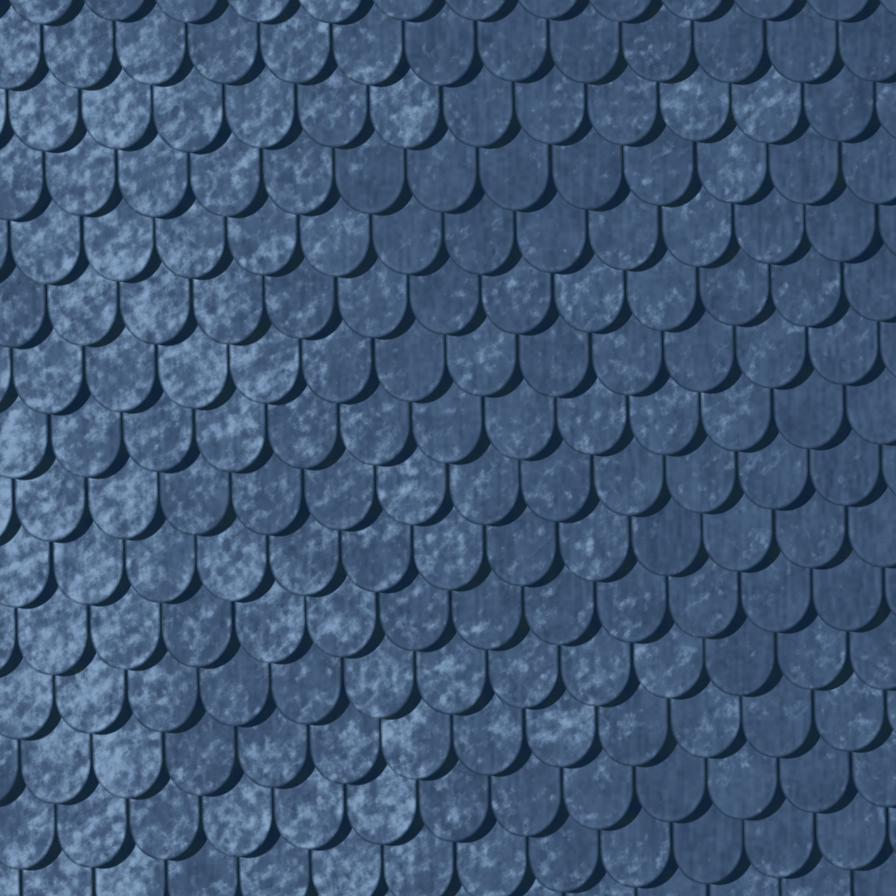
Give the GLSL for this pattern, as a WebGL 2 fragment shader.

```glsl
#version 300 es
precision highp float;
// Overlapping blue slate scales in staggered rows that fan slightly to the left.
// Rows are composited from the lowest layer up, each casting an offset shadow;
// streaks and pale frosting come from value noise and fade toward the right.
uniform vec2 u_resolution;
out vec4 outColor;

float hash(vec2 p) {
  vec3 q = fract(p.xyx * 0.1031);
  q += dot(q, q.yzx + 33.33);
  return fract((q.x + q.y) * q.z);
}

float noise(vec2 p) {
  vec2 i = floor(p), f = fract(p);
  f = f * f * (3.0 - 2.0 * f);
  return mix(mix(hash(i), hash(i + vec2(1, 0)), f.x),
             mix(hash(i + vec2(0, 1)), hash(i + vec2(1, 1)), f.x), f.y);
}

float fbm(vec2 p) {
  float sum = 0.0, amp = 0.53;
  for (int i = 0; i < 4; i++) {
    sum += amp * noise(p);
    p = mat2(1.6, 1.2, -1.2, 1.6) * p + 7.3;
    amp *= 0.5;
  }
  return sum;
}

// Column and row number of the scale of this row nearest to p
vec2 scaleId(vec2 p, float row) {
  float stagger = 0.5 - 0.5 * mod(row, 2.0);
  return vec2(floor(p.x - stagger + 0.5), row);
}

// Signed distance to a scale: short straight sides, long rounded lower end
float scaleDistance(vec2 p, float row) {
  vec2 id = scaleId(p, row);
  float stagger = 0.5 - 0.5 * mod(row, 2.0);
  float x = p.x - stagger - id.x + 0.02 * (hash(id + 31.0) - 0.5);
  float y = (p.y - row) * 0.9 + 0.07 * (hash(id + 57.0) - 0.5);
  return length(vec2(x, 0.84 * max(y - 0.33, 0.0))) - 0.485;
}

// Slate surface: fine vertical grain, blotches and frosted patches
vec3 slate(vec2 uv, vec2 id) {
  float tone = hash(id + 83.0);
  vec2 offset = 19.0 * vec2(tone, hash(id + 11.0));
  float grain = noise(uv * vec2(230, 45) + offset);
  float grit = noise(uv * 190.0 + offset);
  float blotch = fbm(uv * 48.0 + offset);
  vec3 color = mix(vec3(0.155, 0.23, 0.335), vec3(0.325, 0.425, 0.555),
                   0.36 * blotch + 0.27 * grain + 0.22 * grit + 0.15 * tone);

  // Frost is dense at the left and drawn out along a rising diagonal
  float left = 1.0 - smoothstep(0.0, 0.95, uv.x + 0.12 * (uv.y - 0.5));
  vec2 diagonal = mat2(0.8, -0.6, 0.6, 0.8) * uv;
  float streak = fbm(diagonal * vec2(42, 95) + offset);
  float speck = fbm(uv * vec2(140, 115) + offset.yx);
  float cover = left * 0.2 + 0.09 * (tone - 0.5)
              + 0.22 * (noise(uv * 9.0 + 4.0) - 0.5);
  float frost = smoothstep(0.53, 1.0, 0.45 * streak + 0.55 * speck + cover);
  color = mix(color, vec3(0.54, 0.66, 0.79), 0.85 * frost);
  return color + 0.015 * left;
}

void main() {
  vec2 uv = gl_FragCoord.xy / u_resolution;
  float down = 1.0 - uv.y;

  // Grid of scales: about 12 across, with row spacing narrowing to the right
  vec2 p = vec2((uv.x - 0.13 - 0.018 * (down - 0.17)) / 0.0807,
                (down - 0.169 + 0.014 * (uv.x - 0.13)) / (0.0729 - 0.0052 * uv.x));
  float soft = 1.0 / (0.0807 * min(u_resolution.x, u_resolution.y));
  vec3 shadowColor = mix(vec3(0.05, 0.12, 0.21), vec3(0.08, 0.15, 0.19),
                         noise(uv * 60.0));
  vec3 color = shadowColor;

  // Lower rows first; every row above shades and then covers them
  for (int i = 2; i >= -1; i--) {
    float row = floor(p.y) + float(i);
    float shadowDistance = scaleDistance(p - vec2(0.175, 0.03), row);
    float shade = 1.0 - smoothstep(-soft, soft, shadowDistance);
    color = mix(color, shadowColor, 0.96 * shade);

    float d = scaleDistance(p, row);
    vec3 face = slate(uv, scaleId(p, row));
    // Worn rim and a thin dark outline
    face += 0.03 * smoothstep(-0.09, -0.05, d) * noise(uv * 90.0);
    face = mix(face, shadowColor, 0.5 * smoothstep(-0.04, 0.0, d));
    color = mix(color, face, 1.0 - smoothstep(-soft, soft, d));
  }
  outColor = vec4(color, 1.0);
}
```
